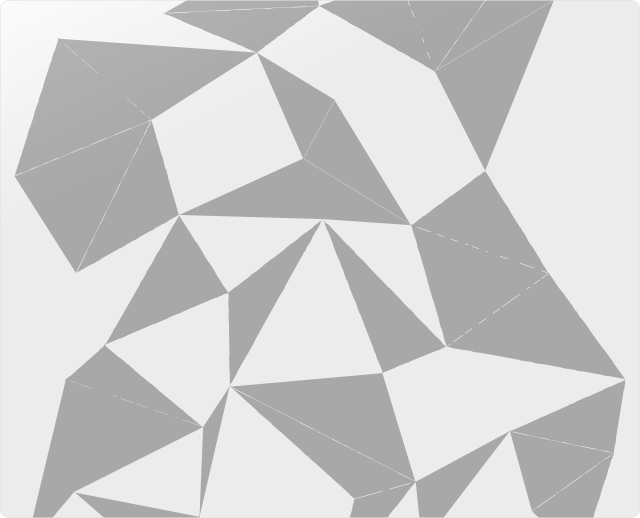
A WebGL 2 fragment shader for this background:

```glsl
#version 300 es
precision highp float;
// Grey angular facets that meet at their corners on a pale, softly lit card.
// A rotated, jittered grid is split into triangles; some are filled, and
// filled neighbours are parted by hairline seams, solid or broken.

uniform vec2 u_resolution;
out vec4 fragColor;

const float CELL_SIZE = 0.2;      // in canvas heights
const float JITTER = 0.74;        // full range, in cells
const float GRID_ANGLE = 0.45;
const float SIDE_MARGIN = 0.1;    // kept free of facets, left and right
const float SEAM_INSET = 0.0006;
const float DASHES = 75.0;        // dash cells per canvas height
const float CORNER_RADIUS = 0.018;

const vec3 PAPER = vec3(0.926);
const vec3 PAPER_LIT = vec3(0.985);
const vec3 FACET = vec3(0.658);
const vec3 FACET_LIT = vec3(0.715);
const vec3 RIM = vec3(0.885);

vec2 hash2(vec2 p) {
    vec3 h = fract(p.xyx * vec3(0.1031, 0.1030, 0.0973));
    h += dot(h, h.yzx + 33.33);
    return fract((h.xx + h.yz) * h.zy);
}

float cross2(vec2 a, vec2 b) { return a.x * b.y - a.y * b.x; }

// Jittered grid corner in canvas space.
vec2 gridCorner(vec2 id, mat2 turn) {
    return turn * (id + JITTER * (hash2(id + 17.0) - 0.5)) * CELL_SIZE;
}

// Signed distance to the line a-b, positive on its right.
float lineSide(vec2 p, vec2 a, vec2 b) {
    return cross2(p - a, normalize(b - a));
}

// Smooth coverage of a counter-clockwise triangle, shrunk by its seam.
float facetCover(vec2 p, vec2 a, vec2 b, vec2 c, float seamKind, float halfWidth, float px) {
    if (abs((a.x + b.x + c.x) / 3.0) > halfWidth - SIDE_MARGIN) return 0.0;
    float dash = step(0.4, hash2(floor(p * DASHES) + 5.0).x);
    float seam = seamKind < 0.35 ? 0.0 : (seamKind < 0.65 ? 1.0 : dash);
    float d = max(max(lineSide(p, a, b), lineSide(p, b, c)), lineSide(p, c, a));
    return clamp(0.5 - (d + seam * SEAM_INSET) / px, 0.0, 1.0);
}

// Coverage of one grid cell: both triangles, one of them, or none.
float cellCover(vec2 p, vec2 id, mat2 turn, float halfWidth, float px) {
    float key = fract(dot(id, vec2(0.7549, 0.5698)));   // evenly spread fill
    if (key > 0.70) return 0.0;
    vec2 pick = hash2(id + 41.0);
    vec2 seams = hash2(id + 73.0);
    bool both = key < 0.23;
    bool first = both || pick.x < 0.5;
    bool second = both || !first;

    vec2 a = gridCorner(id, turn);
    vec2 b = gridCorner(id + vec2(1, 0), turn);
    vec2 c = gridCorner(id + vec2(1, 1), turn);
    vec2 d = gridCorner(id + vec2(0, 1), turn);

    // Random diagonal, unless only one lies inside the cell.
    bool acInside = cross2(c - a, b - a) * cross2(c - a, d - a) < 0.0;
    bool bdInside = cross2(d - b, a - b) * cross2(d - b, c - b) < 0.0;
    bool splitAC = acInside && (!bdInside || pick.y < 0.5);

    float cover = 0.0;
    if (first) cover += facetCover(p, a, b, splitAC ? c : d, seams.x, halfWidth, px);
    if (second) cover += facetCover(p, splitAC ? a : b, c, d, seams.y, halfWidth, px);
    return cover;
}

float roundedBox(vec2 p, vec2 halfSize, float radius) {
    vec2 q = abs(p) - halfSize + radius;
    return length(max(q, 0.0)) + min(max(q.x, q.y), 0.0) - radius;
}

void main() {
    float px = 1.0 / u_resolution.y;
    vec2 halfSize = 0.5 * u_resolution * px;
    vec2 p = gl_FragCoord.xy * px - halfSize;

    // Facets from the surrounding cells.
    float s = sin(GRID_ANGLE), c = cos(GRID_ANGLE);
    mat2 turn = mat2(c, s, -s, c);
    vec2 home = floor(p * turn / CELL_SIZE);
    float cover = 0.0;
    for (int j = -1; j <= 1; j++)
        for (int i = -1; i <= 1; i++)
            cover += cellCover(p, home + vec2(i, j), turn, halfSize.x, px);

    // Light falling from the upper left corner.
    vec2 fromLight = vec2(p.x + halfSize.x, halfSize.y - p.y);
    float glow = clamp(1.0 - fromLight.x / 0.95 - fromLight.y / 0.45, 0.0, 1.0);
    vec3 paper = mix(PAPER, PAPER_LIT, glow);
    vec3 facet = mix(FACET, FACET_LIT, glow);
    vec3 color = mix(paper, facet, min(cover, 1.0));

    // Rounded card with a fine rim.
    float edge = roundedBox(p, halfSize, CORNER_RADIUS);
    float rim = clamp(0.5 + (edge + 0.0016) / px, 0.0, 1.0);
    color = mix(color, RIM, 0.7 * rim);
    color = mix(color, vec3(1.0), clamp(0.5 + edge / px, 0.0, 1.0));
    fragColor = vec4(color, 1.0);
}
```
